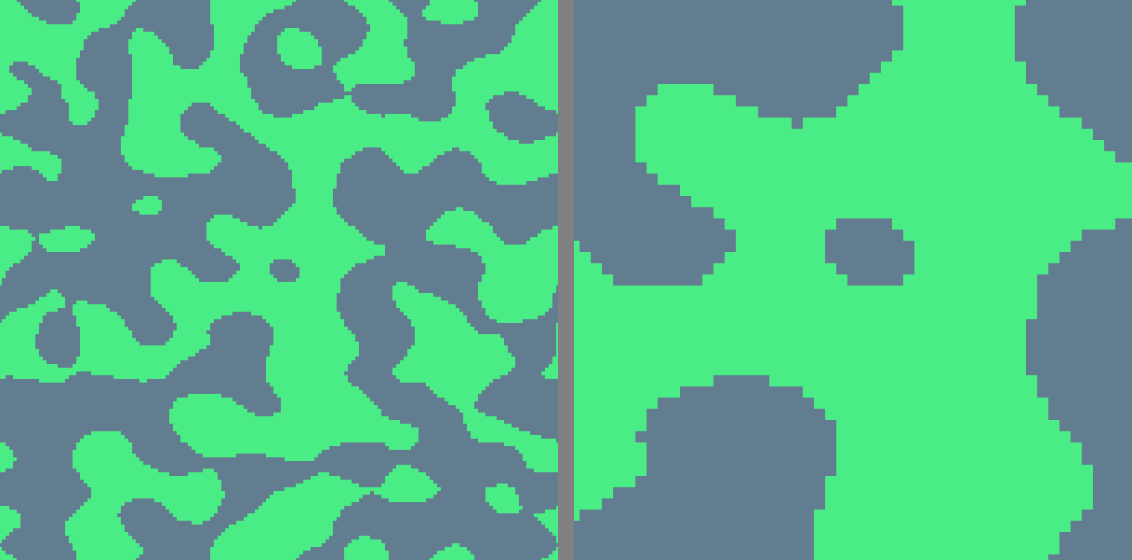
Left, the full canvas; right, a detail of the centre.
Give the GLSL for this texture, as a Shadertoy shader.

```glsl
// Two-tone camouflage map: wide winding patches cut into small square blocks.
// Two scales of wrapping gradient noise plus a fainter, creased value noise are
// thresholded once per block; block borders are smoothed over one screen pixel.

#define SLATE vec3(0.38, 0.49, 0.56)
#define GREEN vec3(0.29, 0.93, 0.52)
#define BLOCKS 150.0               // blocks along each side
#define PATCH_CELLS vec2(8.0, 10.0) // cells of the winding patches
#define BROAD_CELLS vec2(3.0, 4.0) // cells of the slow drift between tones
#define BROAD_AMOUNT 0.3
#define CREASE_CELLS vec2(16.0)    // cells of the small creases
#define CREASE_AMOUNT 0.45
#define THRESHOLD 0.015            // higher gives less green
#define SEED 37u

// Random value in 0..1 for a lattice point that wraps after "cells".
float hash(vec2 point, vec2 cells, uint salt) {
    uvec2 q = uvec2(mod(point, cells));
    uint h = q.x * 1597334677u ^ q.y * 3812015801u ^ (salt + SEED) * 2654435769u;
    h = (h ^ (h >> 16)) * 2146121005u;
    h = (h ^ (h >> 15)) * 2221713035u;
    h ^= h >> 16;
    return float(h >> 8) / 16777216.0;
}

// Slope contribution of one lattice corner.
float cornerSlope(vec2 cell, vec2 corner, vec2 local, vec2 cells) {
    float angle = 6.2831853 * hash(cell + corner, cells, 1u);
    return dot(vec2(cos(angle), sin(angle)), local - corner);
}

float gradientNoise(vec2 uv, vec2 cells) {
    vec2 p = uv * cells, cell = floor(p), f = p - cell;
    vec2 fade = f * f * f * (f * (f * 6.0 - 15.0) + 10.0);
    vec2 e = vec2(0.0, 1.0);
    return mix(mix(cornerSlope(cell, e.xx, f, cells), cornerSlope(cell, e.yx, f, cells), fade.x),
               mix(cornerSlope(cell, e.xy, f, cells), cornerSlope(cell, e.yy, f, cells), fade.x),
               fade.y);
}

// Linear blending leaves the creases that give the outlines their corners.
float creaseNoise(vec2 uv, vec2 cells) {
    vec2 p = uv * cells, cell = floor(p), f = p - cell;
    vec2 e = vec2(0.0, 1.0);
    return mix(mix(hash(cell, cells, 2u), hash(cell + e.yx, cells, 2u), f.x),
               mix(hash(cell + e.xy, cells, 2u), hash(cell + e.yy, cells, 2u), f.x),
               f.y) - 0.5;
}

// 1 for a green block, 0 for a slate one.
float blockIsGreen(vec2 block) {
    vec2 uv = mod(block, BLOCKS) / BLOCKS;
    float height = gradientNoise(uv, PATCH_CELLS)
                 + BROAD_AMOUNT * gradientNoise(uv, BROAD_CELLS)
                 + CREASE_AMOUNT * creaseNoise(uv, CREASE_CELLS);
    return step(THRESHOLD, height);
}

void mainImage(out vec4 fragColor, in vec2 fragCoord) {
    // Blocks are centred on whole numbers, so the canvas edge runs through the
    // middle of a block and both sides of the wrap show the same block.
    vec2 p = fragCoord / iResolution.xy * BLOCKS;
    vec2 pixel = BLOCKS / iResolution.xy;
    vec2 block = floor(p);
    vec2 blend = clamp((p - block - 0.5) / pixel + 0.5, 0.0, 1.0);
    vec2 e = vec2(0.0, 1.0);
    float green = mix(mix(blockIsGreen(block), blockIsGreen(block + e.yx), blend.x),
                      mix(blockIsGreen(block + e.xy), blockIsGreen(block + e.yy), blend.x),
                      blend.y);
    fragColor = vec4(mix(SLATE, GREEN, green), 1.0);
}
```
